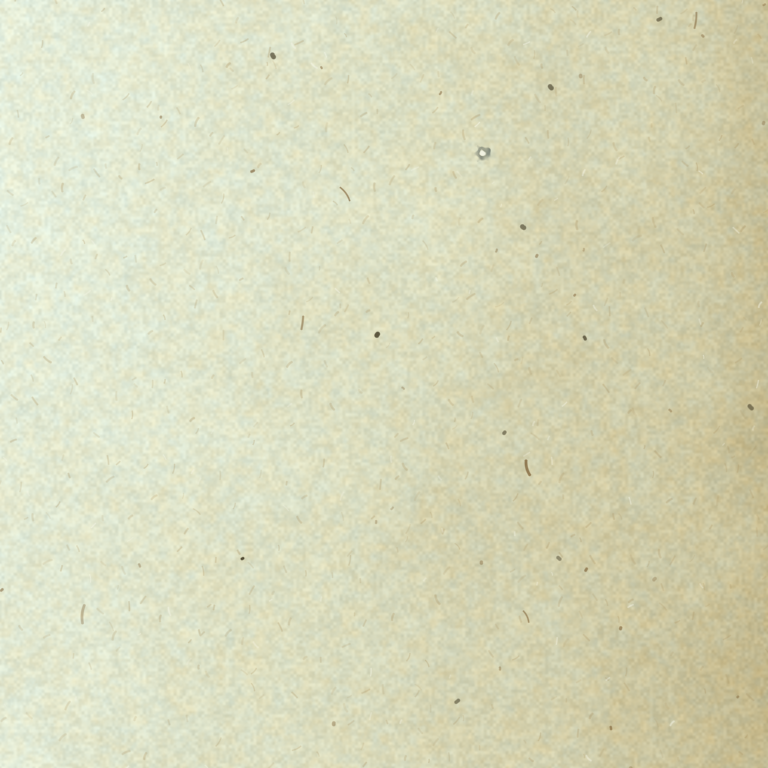
Reproduce this texture procedurally as a Shadertoy shader.

```glsl
// Draws aged cream paper with soft mottling, faint fibres and scattered dark specks.

const vec3 PALE_CREAM = vec3(0.905, 0.940, 0.865);
const vec3 MID_CREAM  = vec3(0.862, 0.870, 0.755);
const vec3 WARM_TAN   = vec3(0.775, 0.740, 0.580);
const vec3 FIBRE_TAN  = vec3(0.66, 0.56, 0.37);
const vec3 FIBRE_PALE = vec3(0.97, 0.97, 0.92);
const vec3 STRAND_BROWN = vec3(0.42, 0.28, 0.11);
const vec3 SPECK_DARK = vec3(0.20, 0.17, 0.09);
const vec3 FLAKE_GREY = vec3(0.36, 0.39, 0.36);

const float GRAIN_FINE   = 250.0;  // noise cells across the canvas
const float GRAIN_COARSE = 100.0;
const float CLOUDS       = 7.0;
const float GRAIN_LIGHT  = 0.100;  // strength of brightness grain
const float GRAIN_TINT   = 0.068;  // strength of warm and cool grain
const float SOFTNESS     = 0.0012; // edge blur in canvas units
const float BEND         = 0.35;   // curvature of fibres
const vec2  FLAKE_CENTRE = vec2(0.63, 0.80);

// Hashes built from fract and dot products
float hash(vec2 p) {
    vec3 q = fract(p.xyx * 0.1031);
    q += dot(q, q.yzx + 33.33);
    return fract((q.x + q.y) * q.z);
}

vec2 hash2(vec2 p) {
    return vec2(hash(p + 17.3), hash(p + 71.9));
}

float noise(vec2 p) {
    vec2 cell = floor(p), f = fract(p);
    f = f * f * (3.0 - 2.0 * f);
    float low  = mix(hash(cell), hash(cell + vec2(1, 0)), f.x);
    float high = mix(hash(cell + vec2(0, 1)), hash(cell + vec2(1, 1)), f.x);
    return mix(low, high, f.y);
}

// Signed noise of several octaves
float fbm(vec2 p) {
    float sum = 0.0, weight = 0.5;
    for (int i = 0; i < 3; i++) {
        sum += weight * (noise(p) - 0.5);
        p = mat2(0.8, 0.6, -0.6, 0.8) * p * 2.0 + 19.7;
        weight *= 0.5;
    }
    return sum;
}

// Coverage of randomly placed, slightly bent strokes, one at most per cell
float strokes(vec2 uv, float cells, float density, float reach, float radius, float seed) {
    float blur = max(SOFTNESS, 0.7 / min(iResolution.x, iResolution.y));
    vec2 home = floor(uv * cells);
    float cover = 0.0;
    for (int y = -1; y <= 1; y++)
    for (int x = -1; x <= 1; x++) {
        vec2 id = home + vec2(x, y) + seed;
        if (hash(id) > density) continue;
        vec2 shape = hash2(id + 5.1);
        vec2 d = uv - (id - seed + hash2(id)) / cells;
        float angle = 0.4 + 2.1 * hash(id + 43.7);
        vec2 along = vec2(cos(angle), sin(angle));
        float halfLength = reach * mix(0.25, 1.0, shape.x);
        float t = dot(d, along);
        float side = dot(d, vec2(-along.y, along.x));
        float inner = min(abs(t), halfLength);
        side += BEND * (shape.y - 0.5) * inner * inner / max(halfLength, 0.001);
        float dist = length(vec2(abs(t) - inner, side));
        float size = radius * mix(0.5, 1.0, shape.y);
        float ink = 1.0 - smoothstep(size - blur, size + blur, dist);
        cover = max(cover, ink * mix(0.45, 1.0, hash(id + 91.3)));
    }
    return cover;
}

// Uneven light falling from the upper left to the right edge
vec3 paperTone(vec2 uv) {
    float shade = 0.02 + 0.80 * uv.x + 0.17 * (1.0 - uv.y);
    shade += 0.26 * fbm(uv * CLOUDS);
    shade += 0.10 * smoothstep(0.90, 1.02, uv.x);
    shade = clamp(shade, -0.1, 1.1);
    return shade < 0.5 ? mix(PALE_CREAM, MID_CREAM, shade * 2.0)
                       : mix(MID_CREAM, WARM_TAN, shade * 2.0 - 1.0);
}

void mainImage(out vec4 fragColor, in vec2 fragCoord) {
    vec2 uv = fragCoord / iResolution.xy;
    vec3 color = paperTone(uv);

    // Pulp grain: brightness, then warm and cool tints
    float light = 0.65 * (noise(uv * GRAIN_FINE) - 0.5) + 0.7 * fbm(uv * GRAIN_COARSE + 31.0);
    float tint = fbm(uv * GRAIN_COARSE * 0.8 + 77.0);
    color += GRAIN_LIGHT * light;
    color += GRAIN_TINT * tint * vec3(0.7, -0.3, -1.5);

    // Faint fibres pressed into the sheet
    color = mix(color, FIBRE_TAN, 0.30 * strokes(uv, 40.0, 0.32, 0.006, 0.0015, 3.0));
    color = mix(color, FIBRE_PALE, 0.50 * strokes(uv, 24.0, 0.16, 0.005, 0.0012, 211.0));

    // Brown strands, small flecks and dark specks
    color = mix(color, STRAND_BROWN, 0.65 * strokes(uv, 6.0, 0.14, 0.012, 0.0019, 401.0));
    color = mix(color, STRAND_BROWN, 0.55 * strokes(uv, 12.0, 0.20, 0.0015, 0.0024, 503.0));
    color = mix(color, SPECK_DARK, 0.90 * strokes(uv, 7.0, 0.26, 0.0022, 0.0033, 607.0));

    // Grey flake with a pale core
    vec2 d = uv - FLAKE_CENTRE;
    float r = length(d) + 0.006 * (noise(uv * 190.0) - 0.5);
    float rim = 1.0 - smoothstep(0.001, 0.005, abs(r - 0.007));
    float patchy = mix(0.2, 0.9, noise(uv * 150.0 + 9.0));
    color = mix(color, FLAKE_GREY, patchy * rim);
    color = mix(color, FIBRE_PALE, 0.8 * (1.0 - smoothstep(0.002, 0.005, r)));

    fragColor = vec4(clamp(color, 0.0, 1.0), 1.0);
}
```
